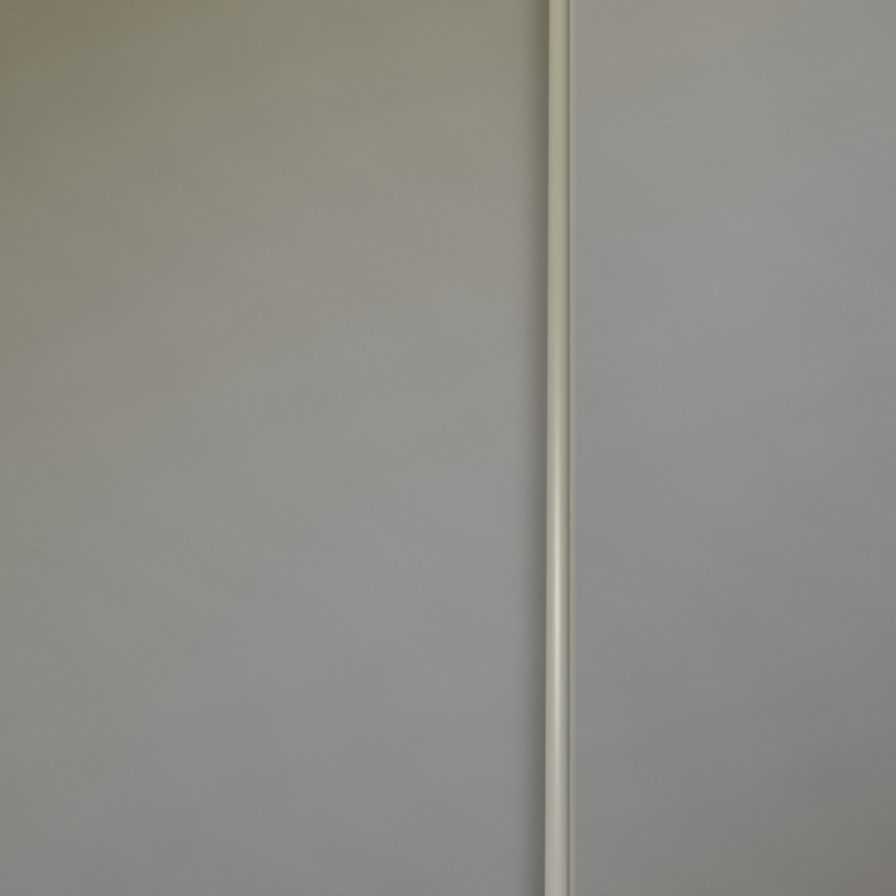
Reproduce this texture procedurally as a WebGL 2 fragment shader.

```glsl
#version 300 es
precision highp float;
// A pale painted wall split by a slim glossy vertical pipe and a thin trim strip.
// Each wall panel is a smooth blend of corner tints; the pipe is a shaded
// cylinder with a soft contact shadow, a groove and a long specular streak.

uniform vec2 u_resolution;
out vec4 outColor;

// Layout, in canvas widths
const float PIPE_LEFT_BOTTOM = 0.608;
const float PIPE_LEFT_TOP = 0.613;
const float PIPE_RIGHT = 0.633;
const float GROOVE_X = 0.6345;
const float TRIM_RIGHT = 0.641;
const float SHADOW_WIDTH = 0.021;
const float STREAK_X = 0.622;
const float STREAK_Y = 0.33;

// Left panel tints: outer side and pipe side at bottom, middle and top
const vec3 LEFT_LOW = vec3(0.515, 0.515, 0.505);
const vec3 LEFT_MID = vec3(0.545, 0.540, 0.505);
const vec3 LEFT_TOP = vec3(0.485, 0.465, 0.385);
const vec3 INNER_LOW = vec3(0.530, 0.530, 0.525);
const vec3 INNER_MID = vec3(0.580, 0.577, 0.565);
const vec3 INNER_TOP = vec3(0.555, 0.540, 0.475);

// Right panel tints: pipe side and outer side
const vec3 NEAR_LOW = vec3(0.525, 0.525, 0.515);
const vec3 NEAR_MID = vec3(0.555, 0.555, 0.555);
const vec3 NEAR_TOP = vec3(0.575, 0.565, 0.525);
const vec3 RIGHT_LOW = vec3(0.475, 0.465, 0.445);
const vec3 RIGHT_MID = vec3(0.545, 0.545, 0.545);
const vec3 RIGHT_TOP = vec3(0.560, 0.555, 0.535);

const vec3 SHADOW_TINT = vec3(0.78, 0.77, 0.74);
const vec3 PIPE_LOW = vec3(0.670, 0.665, 0.625);
const vec3 PIPE_TOP = vec3(0.655, 0.640, 0.560);
const vec3 TRIM = vec3(0.620, 0.615, 0.560);
const vec3 GROOVE = vec3(0.430, 0.425, 0.375);
const vec3 STREAK = vec3(0.17, 0.175, 0.18);
const float MOTTLE = 0.004;
const float GRAIN = 0.006;

float hash(vec2 p) {
    vec3 q = fract(vec3(p.xyx) * 0.1031);
    q += dot(q, q.yzx + 33.33);
    return fract((q.x + q.y) * q.z);
}

float valueNoise(vec2 p) {
    vec2 cell = floor(p), f = smoothstep(0.0, 1.0, fract(p));
    float low = mix(hash(cell), hash(cell + vec2(1, 0)), f.x);
    float high = mix(hash(cell + vec2(0, 1)), hash(cell + vec2(1, 1)), f.x);
    return mix(low, high, f.y);
}

// Quadratic curve through three tints at y = 0, 0.5 and 1
vec3 ramp(vec3 low, vec3 mid, vec3 top, float y) {
    return low * (1.0 - y) * (1.0 - 2.0 * y) + mid * 4.0 * y * (1.0 - y)
         + top * y * (2.0 * y - 1.0);
}

float bell(float d, float width) {
    return exp(-d * d / (width * width));
}

vec3 wallColor(vec2 p) {
    if (p.x < PIPE_RIGHT) {
        float across = sin(clamp(p.x / 0.56, 0.0, 1.0) * 1.5708);
        return mix(ramp(LEFT_LOW, LEFT_MID, LEFT_TOP, p.y),
                   ramp(INNER_LOW, INNER_MID, INNER_TOP, p.y), across);
    }
    float across = (p.x - PIPE_RIGHT) / (1.0 - PIPE_RIGHT);
    vec3 panel = mix(ramp(NEAR_LOW, NEAR_MID, NEAR_TOP, p.y),
                     ramp(RIGHT_LOW, RIGHT_MID, RIGHT_TOP, p.y), across);
    // Broad light resting on the upper middle of the panel
    return panel + 0.02 * bell(across - 0.45, 0.4) * bell(p.y - 0.72, 0.35);
}

void main() {
    vec2 p = gl_FragCoord.xy / u_resolution;
    float soft = max(0.0012, 0.75 / u_resolution.x);
    float pipeLeft = mix(PIPE_LEFT_BOTTOM, PIPE_LEFT_TOP, p.y);

    // Wall with faint layered waves and fine grain
    vec3 color = wallColor(p);
    float waves = sin(p.x * 31.0 + 2.0 * sin(p.y * 17.0)) * sin(p.y * 43.0 + p.x * 9.0);
    color += MOTTLE * waves + GRAIN * (valueNoise(p * 190.0) - 0.5);

    // Shadow beside the pipe
    float gap = max(pipeLeft - p.x, 0.0);
    float shade = bell(gap, SHADOW_WIDTH) * (1.0 - step(PIPE_RIGHT, p.x));
    color *= mix(vec3(1.0), SHADOW_TINT, shade);

    // Trim strip, fading into the right panel
    float trim = smoothstep(PIPE_RIGHT - soft, PIPE_RIGHT + soft, p.x)
               * (1.0 - smoothstep(TRIM_RIGHT - 0.003, TRIM_RIGHT + 0.004, p.x));
    color = mix(color, TRIM, trim * mix(0.65, 0.95, p.y));

    // Rounded pipe
    float across = clamp((p.x - pipeLeft) / (PIPE_RIGHT - pipeLeft), 0.0, 1.0);
    float roundness = 1.0 - 0.13 * pow(abs(across * 2.0 - 0.9), 2.5);
    vec3 pipe = mix(PIPE_LOW, PIPE_TOP, p.y) * roundness;
    pipe += STREAK * bell(p.x - STREAK_X, 0.0035) * bell(p.y - STREAK_Y, 0.2);
    float cover = smoothstep(pipeLeft - soft, pipeLeft + soft, p.x)
                * (1.0 - smoothstep(PIPE_RIGHT - soft, PIPE_RIGHT + soft, p.x));
    color = mix(color, pipe, cover);

    // Dark groove between pipe and trim
    color = mix(color, GROOVE, 0.75 * bell(p.x - GROOVE_X, 0.0016));

    outColor = vec4(color, 1.0);
}
```
